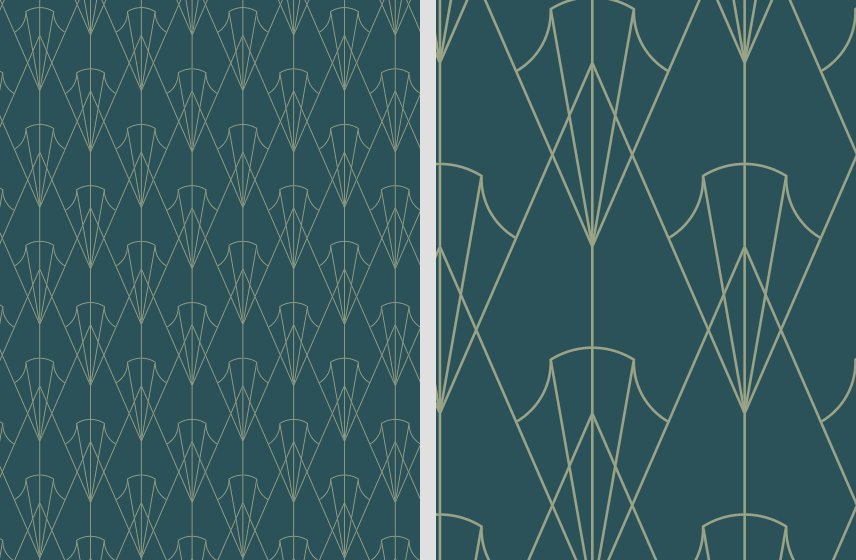
Left, the full canvas; right, a detail of the centre.
This pattern is drawn by a Shadertoy shader. Its source:

```glsl
// Art deco lattice of thin fans with scalloped shoulders, staggered in columns.

const float COLUMNS_ACROSS = 8.27;   // columns over the canvas width
const float PERIOD = 2.301;          // vertical repeat, in column widths
const float STAGGER = 1.095;         // rise of every odd column
const vec2 FIRST_APEX = vec2(0.7825, 0.036);
const float HALF_WIDTH = 0.0085;     // half the line width
const vec3 TEAL = vec3(0.174, 0.322, 0.350);
const vec3 SAGE = vec3(0.600, 0.640, 0.530);

float segmentDistance(vec2 p, vec2 a, vec2 b) {
    vec2 ab = b - a;
    float t = clamp(dot(p - a, ab) / dot(ab, ab), 0.0, 1.0);
    return length(p - a - ab * t);
}

// Arc from a to b that bulges to the left of the chord by sagitta.
float arcDistance(vec2 p, vec2 a, vec2 b, float sagitta) {
    float halfChord = 0.5 * length(b - a);
    vec2 along = normalize(b - a);
    vec2 across = vec2(-along.y, along.x);
    vec2 fromMid = p - 0.5 * (a + b);
    vec2 q = vec2(abs(dot(fromMid, along)), dot(fromMid, across));
    float radius = (halfChord * halfChord + sagitta * sagitta) / (2.0 * sagitta);
    float drop = radius - sagitta;
    bool inSector = q.x * drop <= (q.y + drop) * halfChord;
    return inSector ? abs(length(q + vec2(0.0, drop)) - radius)
                    : length(q - vec2(halfChord, 0.0));
}

// One fan, its lower apex at the origin.
float fanDistance(vec2 p) {
    vec2 apex = vec2(0.0);
    vec2 crown = vec2(0.273, 1.558);
    vec2 shoulder = vec2(0.5, 0.5 * PERIOD);
    vec2 side = vec2(abs(p.x), p.y);

    float d = side.x;                                                    // stem
    d = min(d, segmentDistance(side, apex, vec2(1.0, PERIOD)));          // lattice
    d = min(d, segmentDistance(side, apex, crown));                      // rib
    d = min(d, arcDistance(p, vec2(-crown.x, crown.y), crown, 0.079));   // top
    d = min(d, arcDistance(side, shoulder, crown, 0.065));               // scallop
    return d;
}

// Nearest line among the fans of the three closest columns.
float patternDistance(vec2 p) {
    float nearest = 1e3;
    float middle = round(p.x);
    for (int i = -1; i <= 1; i++) {
        float column = middle + float(i);
        float rise = STAGGER * mod(column, 2.0);
        nearest = min(nearest, fanDistance(vec2(p.x - column, mod(p.y - rise, PERIOD))));
    }
    return nearest;
}

// Share of a pixel that a line covers.
float lineCoverage(float d, float halfWidth, float pixel) {
    float outer = min(d + 0.5 * pixel, halfWidth);
    float inner = max(d - 0.5 * pixel, -halfWidth);
    return clamp((outer - inner) / pixel, 0.0, 1.0);
}

void mainImage(out vec4 fragColor, in vec2 fragCoord) {
    float pixel = COLUMNS_ACROSS / iResolution.x;
    vec2 p = fragCoord * pixel - FIRST_APEX;
    float ink = lineCoverage(patternDistance(p), HALF_WIDTH, pixel);
    fragColor = vec4(mix(TEAL, SAGE, ink), 1.0);
}
```
